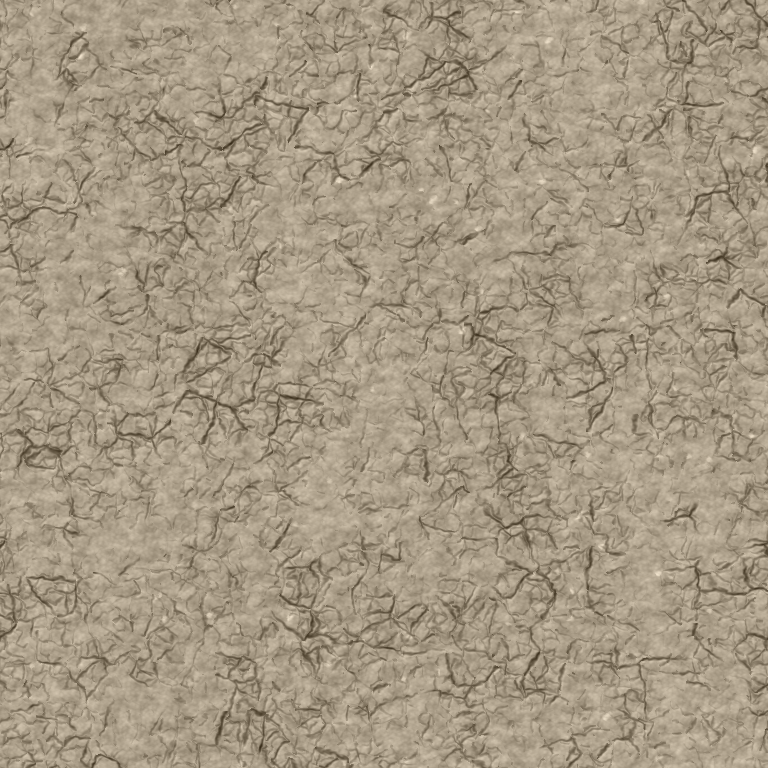
Write a Shadertoy shader that draws this texture.

```glsl
// Dry, finely cracked earth. Three scales of cellular edges form broken
// cracks; a shifted height sample lights their rims and the small lumps.
// Layered sines bend the cracks, mottle the soil and leave calm patches.

const vec3  SOIL_COLOUR   = vec3(0.688, 0.637, 0.554);
const vec3  TONE_TINT     = vec3(1.0, 0.99, 0.97);
const float COARSE_CELLS  = 21.0;
const float MEDIUM_CELLS  = 37.0;
const float FINE_CELLS    = 66.0;
const float LUMP_CELLS    = 58.0;
const float GRAIN_CELLS   = 170.0;
const float FLECK_CELLS   = 48.0;
const float CRACK_DARK    = 0.30;
const float RELIEF_LIGHT  = 0.075;
const float LUMP_HEIGHT   = 1.9;
const float MOTTLE_AMOUNT = 0.085;
const float GRAIN_AMOUNT  = 0.07;
const float PATCH_AMOUNT  = 0.025;
const float FLECK_LIGHT   = 0.15;
const float WARP_AMOUNT   = 0.0055;
const vec2  LIGHT_STEP    = vec2(-0.0016, 0.0026);

vec2 hash2(vec2 p) {
    vec3 q = fract(p.xyx * vec3(0.1031, 0.1030, 0.0973));
    q += dot(q, q.yzx + 33.33);
    return fract((q.xx + q.yz) * q.zy);
}

// Turned and bent sines, about -1 to 1
float layeredSines(vec2 p) {
    const mat2 turn = mat2(0.80, 0.60, -0.60, 0.80);
    float sum = 0.0, total = 0.0, amplitude = 1.0;
    for (int i = 0; i < 5; i++) {
        p = turn * p + 3.7;
        sum += amplitude * sin(p.x + 1.6 * sin(p.y + 0.6 * sum));
        total += amplitude;
        amplitude *= 0.7;
        p *= 1.7;
    }
    return sum / total;
}

// Distance to the nearest cell point, and a random value of that cell
vec2 cellular(vec2 p) {
    vec2 base = floor(p);
    vec2 best = vec2(8.0, 0.0);
    for (int y = -1; y <= 1; y++)
    for (int x = -1; x <= 1; x++) {
        vec2 cell = base + vec2(x, y);
        vec2 rnd = hash2(cell);
        float d = length(cell + rnd - p);
        if (d < best.x) best = vec2(d, fract(rnd.x * 17.0 + rnd.y * 31.0));
    }
    return best;
}

// Distance to the nearest cell border, and a random value of that border
vec2 cellBorder(vec2 p) {
    vec2 base = floor(p), nearCell = base, nearPoint = vec2(0.0);
    float nearest = 8.0;
    for (int y = -1; y <= 1; y++)
    for (int x = -1; x <= 1; x++) {
        vec2 cell = base + vec2(x, y);
        vec2 toPoint = cell + hash2(cell) - p;
        float d = dot(toPoint, toPoint);
        if (d < nearest) { nearest = d; nearCell = cell; nearPoint = toPoint; }
    }
    vec2 border = vec2(8.0, 0.0);
    for (int y = -2; y <= 2; y++)
    for (int x = -2; x <= 2; x++) {
        vec2 cell = nearCell + vec2(x, y);
        vec2 toPoint = cell + hash2(cell) - p;
        vec2 across = toPoint - nearPoint;
        if (dot(across, across) < 0.0001) continue;
        float d = dot(0.5 * (nearPoint + toPoint), normalize(across));
        if (d < border.x) border = vec2(d, hash2(cell + nearCell + 71.0).x);
    }
    return border;
}

// Crack depth of one scale; each border has its own strength
float crackLayer(vec2 p, float cells, float halfWidth, float presence) {
    vec2 border = cellBorder(p * cells);
    float strength = smoothstep(0.25, 1.15, border.y + presence);
    float reach = max(halfWidth * (0.6 + 0.6 * strength), 1.3 / iResolution.y);
    return strength * (1.0 - smoothstep(0.0, reach * cells, border.x));
}

// x: crack depth, y: height of the lit surface
vec2 ground(vec2 uv) {
    vec2 warp = vec2(layeredSines(uv * 62.0), layeredSines(uv * 62.0 + vec2(19.0, 7.0)));
    vec2 p = uv + WARP_AMOUNT * warp;
    float presence = 0.45 * layeredSines(uv * 13.0) + 0.5 * layeredSines(uv * 45.0 + 11.0);
    float depth = crackLayer(p, COARSE_CELLS, 0.0036, presence - 0.05);
    depth = max(depth, 0.75 * crackLayer(p + 3.1, MEDIUM_CELLS, 0.0032, presence));
    depth = max(depth, 0.45 * crackLayer(p + 5.7, FINE_CELLS, 0.0030, presence + 0.1));
    float lump = cellular((p + 1.3) * LUMP_CELLS * vec2(0.85, 1.15)).x;
    return vec2(depth, -depth - LUMP_HEIGHT * lump);
}

void mainImage(out vec4 fragColor, in vec2 fragCoord) {
    vec2 uv = fragCoord / iResolution.y;

    // Cracks and directional relief
    vec2 here = ground(uv);
    float slope = here.y - ground(uv + LIGHT_STEP).y;
    float tone = -CRACK_DARK * here.x + RELIEF_LIGHT * slope;

    // Broad patches, mottling and grain
    float mottle = layeredSines(uv * vec2(95.0, 120.0) + 5.0);
    tone += PATCH_AMOUNT * layeredSines(uv * 11.0 + 23.0);
    tone += MOTTLE_AMOUNT * mottle;
    tone += GRAIN_AMOUNT * (0.45 - cellular(uv * GRAIN_CELLS).x);

    // Sparse pale flecks with ragged rims
    vec2 fleck = cellular(uv * FLECK_CELLS + 0.25 * mottle);
    tone += FLECK_LIGHT * step(0.965, fleck.y) * (1.0 - smoothstep(0.05, 0.28, fleck.x));

    fragColor = vec4(clamp(SOIL_COLOUR + tone * TONE_TINT, 0.0, 1.0), 1.0);
}
```
